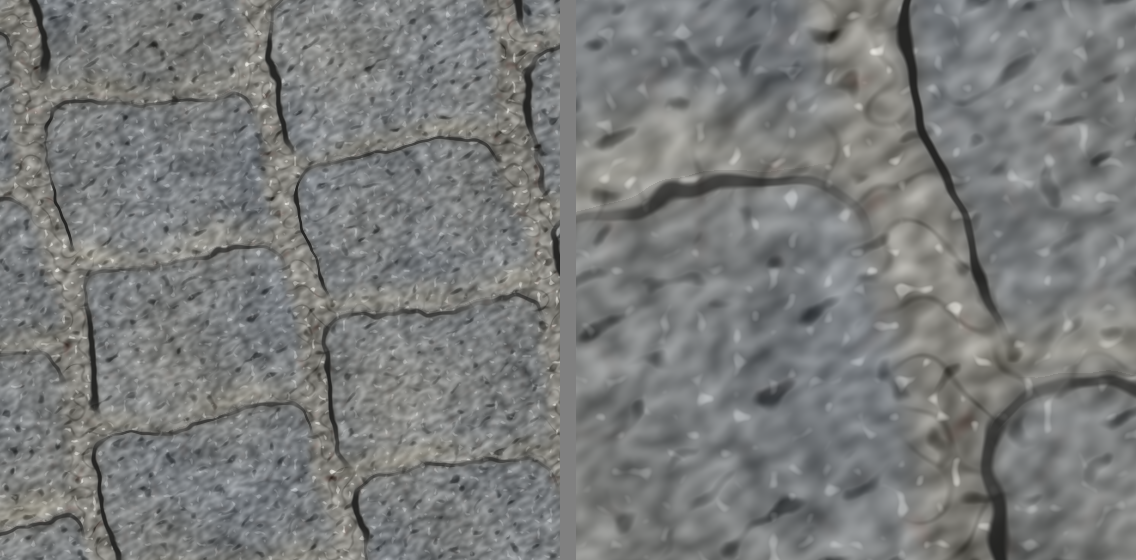
Left: the whole. Right: its middle third, enlarged.
Give the GLSL for this texture, as a WebGL 1 fragment shader.

```glsl
precision highp float;
// Weathered grey stone paving: leaning rows of worn blocks, gritty joints and dark cracks.
uniform vec2 u_resolution;

const vec3 STONE = vec3(0.492, 0.497, 0.490);
const vec3 COOL_TINT = vec3(-0.015, -0.003, 0.020);
const vec3 MORTAR = vec3(0.553, 0.543, 0.514);
const vec3 TAN_EDGE = vec3(0.600, 0.580, 0.520);
const vec3 RUST = vec3(0.45, 0.37, 0.35);
const vec3 CRACK = vec3(0.13, 0.13, 0.125);
const vec2 BLOCK = vec2(0.43, 0.29);     // size of one block
const vec2 JOINT = vec2(0.026, 0.006);   // half width of the joints
const vec2 ORIGIN = vec2(0.19, 0.036);   // shift of the block grid
const float LEAN = 0.17;                 // sideways lean of the columns
const float RISE = 0.12;                 // slope of the rows
const float CORNER = 0.045;              // corner radius of a block
const float GRAIN = 1.12;                // contrast of the stone grain

float hash(vec2 p) {
  vec3 q = fract(vec3(p.xyx) * 0.1031);
  q += dot(q, q.yzx + 33.33);
  return fract((q.x + q.y) * q.z);
}

float gradientDot(vec2 cell, vec2 offset) {
  float angle = 6.2832 * hash(cell + 71.0);
  return dot(vec2(cos(angle), sin(angle)), offset);
}

// Gradient noise, roughly -1 to 1
float noise(vec2 p) {
  vec2 i = floor(p), f = p - i;
  vec2 w = f * f * f * (f * (f * 6.0 - 15.0) + 10.0);
  vec2 e = vec2(1.0, 0.0);
  float low = mix(gradientDot(i, f), gradientDot(i + e, f - e), w.x);
  float high = mix(gradientDot(i + e.yx, f - e.yx), gradientDot(i + 1.0, f - 1.0), w.x);
  return 1.4 * mix(low, high, w.y);
}

vec2 warp(vec2 p) {
  vec2 bend = vec2(0.0);
  float freq = 4.0, amp = 0.028;
  for (int k = 0; k < 3; k++) {
    bend += amp * vec2(noise(p * freq + 3.7), noise(p * freq + 19.3));
    freq *= 3.3;
    amp *= 0.32;
  }
  return bend;
}

float roundBox(vec2 p, vec2 halfSize, float radius) {
  vec2 q = abs(p) - halfSize + radius;
  return length(max(q, 0.0)) + min(max(q.x, q.y), 0.0) - radius;
}

// Soft line around zero distance
float line(float dist, float width) {
  return 1.0 - smoothstep(width * 0.35, width, abs(dist));
}

void main() {
  vec2 p = gl_FragCoord.xy / u_resolution;

  // Staggered, leaning block grid
  vec2 q = p + warp(p);
  vec2 grid = (vec2(q.x + LEAN * q.y, q.y - RISE * q.x) - ORIGIN) / BLOCK;
  float column = floor(grid.x);
  grid.y += 0.38 + 0.5 * column;
  vec2 id = floor(grid), f = grid - id;
  float edge = roundBox((f - 0.5) * BLOCK, 0.5 * BLOCK - JOINT, CORNER);
  float joint = smoothstep(-0.018, 0.018, edge);
  float inside = 1.0 - joint;

  // Grain stretched along a rising diagonal
  vec2 g = mat2(0.85, -0.53, 0.53, 0.85) * (p + 0.15 * warp(p * 5.0 + 2.0));
  g *= vec2(0.75, 1.15);
  float medium = noise(g * 42.0 + 5.0);
  float fine = noise(g * 84.0 + 31.0);
  float tone = 0.055 * noise(p * 6.0 + 11.0) + 0.060 * noise(g * 20.0);
  tone += 0.085 * medium + 0.115 * fine;
  float chip = noise(p * 92.0 + 47.0);
  tone += 0.16 * smoothstep(0.38, 0.75, chip) * (0.7 + 0.6 * joint);
  float pit = noise(g * 58.0 + 83.0);
  tone -= 0.17 * smoothstep(0.36, 0.75, pit);

  // Grit and thin seams in the joints
  float seam = 1.0 - smoothstep(0.0, 0.14, abs(noise(p * 27.0 + 8.0)));
  tone += joint * (0.07 * noise(p * 66.0 + 23.0) - 0.08 * seam);

  // Base colours
  vec3 color = STONE + COOL_TINT * (0.5 + noise(p * 5.0 + 61.0)) * inside;
  color += 0.035 * (hash(id + 9.0) - 0.5) * inside;
  color = mix(color, MORTAR, joint * 0.75);
  float ledge = smoothstep(0.0, 0.05, f.y) * (1.0 - smoothstep(0.06, 0.22, f.y));
  ledge *= smoothstep(0.0, 0.12, f.x) * (1.0 - smoothstep(0.85, 1.0, f.x));
  color = mix(color, TAN_EDGE, ledge * (0.42 + 0.35 * noise(p * 8.0 + 14.0)));
  float rust = smoothstep(0.35, 0.8, noise(p * 38.0 + 52.0));
  color = mix(color, RUST, rust * (0.12 + 0.33 * joint));
  color += GRAIN * tone;

  // Bold shadowed crack on the left, faint broken line along the top
  float ragged = edge + 0.0025 * noise(p * 45.0 + 6.0);
  float leftSide = 1.0 - smoothstep(0.10, 0.22, f.x);
  leftSide *= smoothstep(0.06, 0.22, f.y) * (1.0 - smoothstep(0.88, 0.98, f.y));
  float broken = smoothstep(-0.45, 0.0, noise(p * 7.0 + 27.0));
  float width = (0.004 + 0.005 * hash(id + 3.0)) * (0.55 + 0.45 * broken);
  float crack = line(ragged, width) * leftSide * (0.35 + 0.65 * broken);
  float topSide = smoothstep(0.78, 0.90, f.y);
  float worn = smoothstep(-0.35, 0.3, noise(p * 11.0 + 39.0));
  float groove = line(ragged, 0.0045) * topSide * (0.2 + 0.45 * worn);
  float shade = 1.0 - smoothstep(0.0, 0.016, abs(ragged));
  color *= 1.0 - 0.14 * shade * max(leftSide, topSide);
  color = mix(color, CRACK, max(crack * 0.95, groove));

  gl_FragColor = vec4(clamp(color, 0.0, 1.0), 1.0);
}
```
